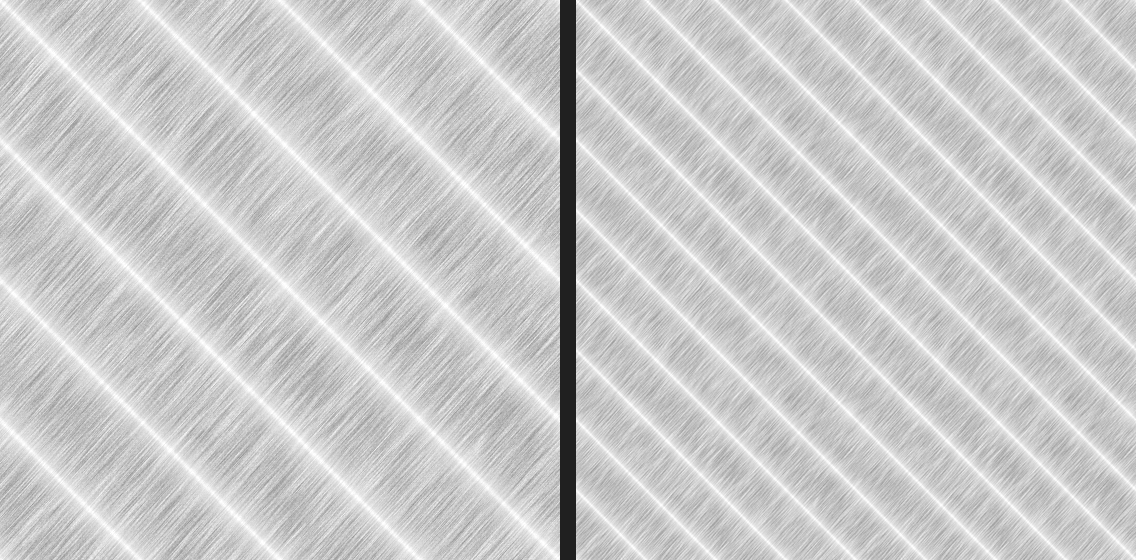
Left: one tile. Right: repeated 2 by 2.
A Shadertoy shader for this texture:

```glsl
// Brushed pale metal crossed by diagonal bands: a thin bright ridge with a soft
// glow separates the bands, and fine streaks of layered noise run across them.
// The noise lattice is diagonal and wraps on the unit square, so it tiles.

const float BANDS = 4.0;           // ridges met along each canvas edge
const float SKEW = 0.05;           // tilts streaks away from the ridge normal
const float BASE_GREY = 0.766;     // tone in the middle of a band
const float GLOW_GAIN = 0.13;
const float GLOW_WIDTH = 0.155;    // as a share of one band
const float GLOW_POWER = 1.4;      // roundness of the glow near the ridge
const float CORE_GAIN = 0.08;
const float CORE_WIDTH = 0.028;    // as a share of one band
const float RIDGE_CONTRAST = 0.4;  // streak strength left at the ridge
const float CONTRAST_WIDTH = 0.28; // distance at which streaks reach full strength
const vec3 TINT = vec3(1.0);

// Layers: cells along a streak, lanes across (multiples of 20), strength
const vec3 PATCHES = vec3(8.0, 60.0, 0.05);
const vec3 LONG_STREAKS = vec3(11.0, 300.0, 0.19);
const vec3 FINE_STREAKS = vec3(24.0, 480.0, 0.15);
const vec3 GRAIN = vec3(360.0, 480.0, 0.11);

float hash(vec2 p) {
    return fract(sin(dot(p, vec2(127.1, 311.7))) * 43758.5453);
}

// Random value of a cell; cells one canvas apart share the same value
float cellValue(vec2 cell, vec2 count, float seed) {
    float turns = floor((cell.x + 0.5) / count.x);
    float laneShift = count.y + round(count.y * SKEW);
    cell.x -= turns * count.x;
    cell.y = floor(mod(cell.y - turns * laneShift + 0.5, 2.0 * count.y));
    return hash(cell + seed);
}

// Smooth noise along one lane, with a staggered start for each lane
float laneNoise(float along, float lane, vec2 count, float seed) {
    float staggerPeriod = round(count.y * SKEW);
    float staggerId = floor(mod(lane + 0.5, staggerPeriod));
    along += hash(vec2(staggerId, seed));
    float i = floor(along);
    float t = smoothstep(0.0, 1.0, along - i);
    return mix(cellValue(vec2(i, lane), count, seed),
               cellValue(vec2(i + 1.0, lane), count, seed), t);
}

// One layer of streaks, centred on zero
float streaks(vec2 p, vec3 layer, float seed) {
    vec2 q = p * layer.xy;
    float lane = floor(q.y);
    float t = smoothstep(0.0, 1.0, q.y - lane);
    float n = mix(laneNoise(q.x, lane, layer.xy, seed),
                  laneNoise(q.x, lane + 1.0, layer.xy, seed), t);
    return (n - 0.5) * layer.z;
}

void mainImage(out vec4 fragColor, in vec2 fragCoord) {
    vec2 uv = fragCoord / iResolution.xy;

    // Diagonal coordinates: along a streak, then across it
    float along = uv.x + uv.y;
    vec2 p = vec2(along, uv.x - uv.y + SKEW * along);

    // Distance to the nearest ridge, 0 to 0.5 of a band
    float d = abs(fract(along * BANDS + 0.5) - 0.5);
    float core = d / CORE_WIDTH;
    float grey = BASE_GREY + GLOW_GAIN * exp(-pow(d / GLOW_WIDTH, GLOW_POWER))
               + CORE_GAIN * exp(-core * core);

    // Brushed texture, fading towards the ridges
    float brushed = streaks(p, PATCHES, 3.0) + streaks(p, LONG_STREAKS, 17.0)
                  + streaks(p, FINE_STREAKS, 29.0) + streaks(p, GRAIN, 41.0);
    grey += brushed * mix(RIDGE_CONTRAST, 1.0, smoothstep(0.0, CONTRAST_WIDTH, d));

    fragColor = vec4(TINT * clamp(grey, 0.0, 1.0), 1.0);
}
```
